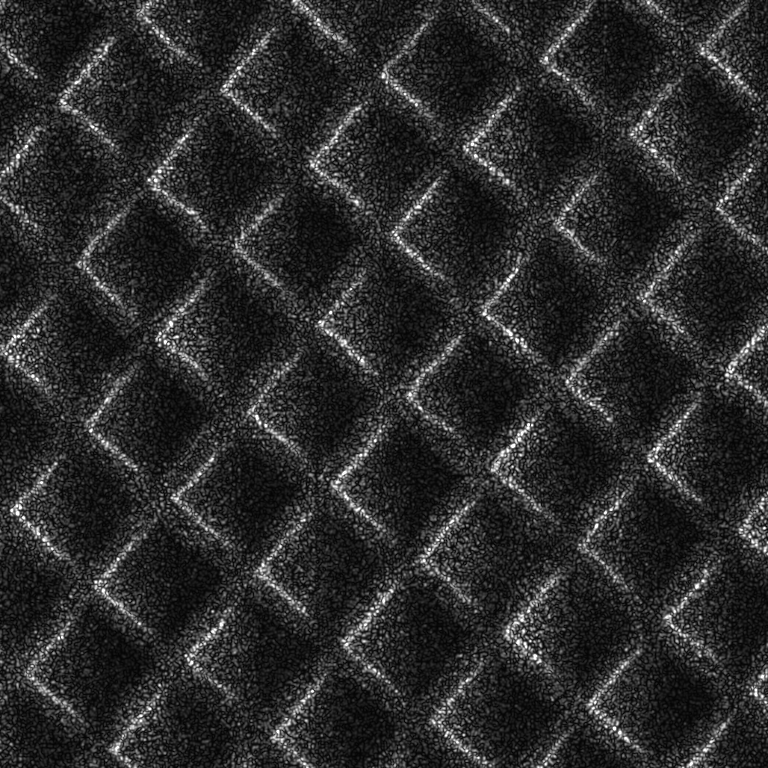
Give the GLSL for this pattern, as a Shadertoy shader.

```glsl
// Tilted lattice of dim square tiles, each lit along its two left edges and
// shading to black on the right, with hazy joints between them.
// A lattice basis gives the tiles; summed random waves give the film-like speckle.

vec3 hash3(vec2 p) {
    vec3 h = fract(p.xyx * vec3(0.1031, 0.1030, 0.0973));
    h += dot(h, h.yxz + 33.33);
    return fract((h.xxy + h.yzz) * h.zyx);
}

// Cellular speckle: jittered grains with random phase, mean close to 1
float speckle(vec2 p) {
    vec2 cell = floor(p);
    vec2 wave = vec2(0.0);
    for (int j = -1; j <= 1; j++) {
        for (int i = -1; i <= 1; i++) {
            vec2 grain = cell + vec2(i, j);
            vec3 rnd = hash3(grain);
            vec2 d = p - grain - rnd.xy;
            float phase = 6.2832 * rnd.z;
            wave += vec2(cos(phase), sin(phase)) * exp(-3.0 * dot(d, d));
        }
    }
    return 1.56 * length(wave);
}

// Slow brightness drift from layered sines, about -1 to 1
float drift(vec2 p) {
    return 0.5 * sin(p.x * 31.0 + 2.0 * sin(p.y * 23.0))
         + 0.5 * sin(p.y * 47.0 - p.x * 19.0 + 1.7 * sin(p.x * 41.0));
}

// Soft bright stroke along one tile edge, fading toward its far end
float edgeStroke(float along, float across, float reach) {
    float line = exp(-pow(across / 0.028, 2.0)) + 0.22 * exp(-pow(across / 0.085, 2.0));
    return line * smoothstep(-0.05, 0.02, along)
                * (1.0 - smoothstep(reach - 0.28, reach + 0.1, along));
}

void mainImage(out vec4 fragColor, in vec2 fragCoord) {
    vec2 p = fragCoord / iResolution.y;

    // Lattice coordinates: x runs up-right, y runs down-right
    mat2 basis = mat2(0.0961, 0.1139, 0.1120, -0.0961);
    vec2 q = inverse(basis) * (p - vec2(0.531, 0.482));
    q += 0.013 * sin(p.yx * vec2(67.0, 59.0) + 2.0 * sin(p * 37.0));

    // Local tile position, with the lit corner at zero
    vec2 id = floor(q + 0.14);
    vec3 rnd = hash3(id + 57.0);
    vec3 rndEdge = hash3(id + 131.0);
    vec2 t = q - id + 0.035 * (rnd.xy - 0.5);

    // Tile face shades away from the lit corner
    float face = mix(0.195, 0.062, smoothstep(0.15, 1.1, t.x + t.y));
    face *= 0.82 + 0.36 * rnd.z;

    // Hazy joints around the face
    vec2 box = abs(t - 0.41) - 0.41;
    float tileDist = max(box.x, box.y);
    float tone = mix(face, 0.145, smoothstep(-0.09, 0.06, tileDist));
    tone *= 1.0 + 0.22 * drift(p);

    // Lit edges, uneven in strength and length
    float light = edgeStroke(t.x, t.y, 0.66 + 0.14 * rndEdge.x) * (0.75 + 0.4 * rndEdge.y)
                + edgeStroke(t.y, t.x, 0.60 + 0.14 * rndEdge.z) * (0.7 + 0.4 * rnd.x);

    float grain = speckle(p * 260.0);
    float value = 0.015 + tone * pow(grain, 1.2)
                + 0.34 * min(light, 1.2) * mix(1.0, grain, 0.55);
    fragColor = vec4(vec3(clamp(value, 0.0, 1.0)), 1.0);
}
```
